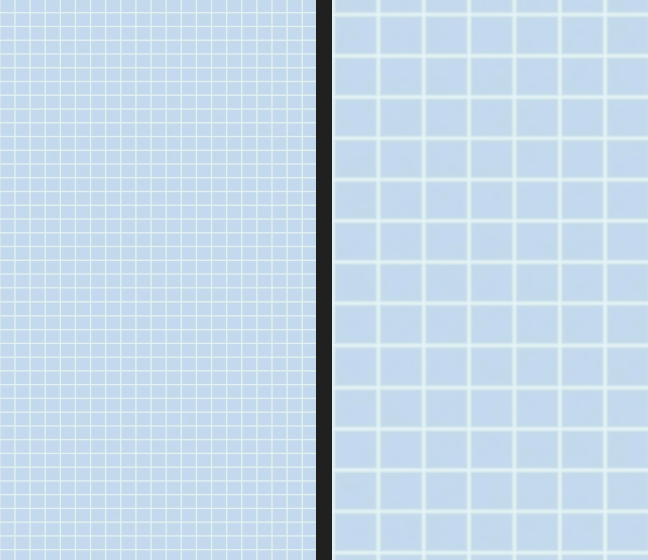
Left, the full canvas; right, a detail of the centre.
This pattern is drawn by a Shadertoy shader. Its source:

```glsl
// Pale blue grid paper with thin off-white lines and a faint uneven wash.

const vec2 PITCH = vec2(0.04785, 0.04352);      // cell size, canvas widths
const vec2 FIRST_LINE = vec2(0.0473, 0.0403);   // measured from the top left
const float LINE_WIDTH = 0.0028;

const vec3 PERIWINKLE = vec3(0.768, 0.850, 0.940);
const vec3 MIST = vec3(0.763, 0.850, 0.922);
const vec3 HALO = vec3(0.770, 0.860, 0.910);
const vec3 LINE_COLOR = vec3(0.935, 0.985, 0.975);

float hash(vec2 p) {
    return fract(sin(dot(p, vec2(127.1, 311.7))) * 43758.5453);
}

float valueNoise(vec2 p) {
    vec2 i = floor(p);
    vec2 f = fract(p);
    f = f * f * (3.0 - 2.0 * f);
    float low = mix(hash(i), hash(i + vec2(1.0, 0.0)), f.x);
    float high = mix(hash(i + vec2(0.0, 1.0)), hash(i + vec2(1.0, 1.0)), f.x);
    return mix(low, high, f.y);
}

// Distance to the nearest line on each axis
vec2 gridDistance(vec2 p, vec2 pitch, vec2 start) {
    vec2 cell = (p - start) / pitch;
    return abs(fract(cell + 0.5) - 0.5) * pitch;
}

// Share of a filter window that a line covers, also when thinner than a pixel
vec2 lineCoverage(vec2 d, float width, float window) {
    vec2 right = min(d + 0.5 * window, vec2(0.5 * width));
    vec2 left = max(d - 0.5 * window, vec2(-0.5 * width));
    return clamp((right - left) / window, 0.0, 1.0);
}

void mainImage(out vec4 fragColor, in vec2 fragCoord) {
    float pixel = 1.0 / iResolution.x;
    vec2 p = vec2(fragCoord.x, iResolution.y - fragCoord.y) * pixel;

    // Two slightly taller rows just below the middle
    vec2 gridPoint = p;
    gridPoint.y -= 0.0019 * smoothstep(0.912, 1.002, p.y);

    vec2 d = gridDistance(gridPoint, PITCH, FIRST_LINE);

    // Cell wash: mostly fine mottling over a slight broad drift
    float wash = 0.12 * valueNoise(p * 5.0) + 0.88 * valueNoise(p * 75.0);
    vec3 color = mix(PERIWINKLE, MIST, smoothstep(0.2, 0.8, wash));
    color += 0.005 * (valueNoise(p * 120.0 + 17.0) - 0.5);

    // Greener fringe beside the lines
    float fringe = 1.0 - smoothstep(0.003, 0.008, min(d.x, d.y));
    color = mix(color, HALO, 0.75 * fringe);

    // Lines of even strength, slightly stronger where they cross
    vec2 cover = lineCoverage(d, LINE_WIDTH, max(1.25 * pixel, 0.0043));
    float ink = max(cover.x, cover.y) + 0.2 * min(cover.x, cover.y);
    color = mix(color, LINE_COLOR, clamp(ink, 0.0, 1.0));

    fragColor = vec4(color, 1.0);
}
```
